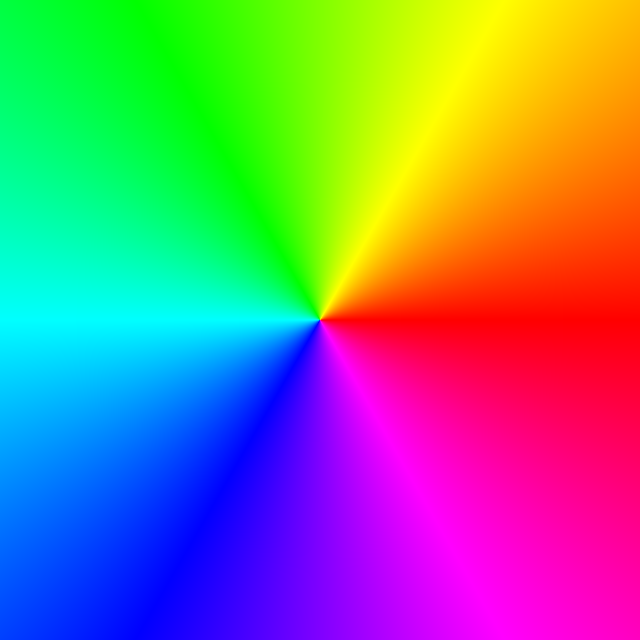
A three.js fragment shader for this background:

```glsl
// A full colour wheel that fills the square: hue follows the angle about
// the centre, counterclockwise from red at the right, at full saturation.
// Each channel is a clamped triangle wave of the hue.

#define CENTER vec2(0.5, 0.5)
#define START_TURN 0.0
#define SATURATION 1.0
#define BRIGHTNESS 1.0
#define TAU 6.28319

varying vec2 vUv;

// Angle as a fraction of one turn, 0 along the positive x axis
float turnOf(vec2 p) {
  // Keep the angle defined at the exact centre
  if (dot(p, p) < 1e-12) return 0.0;
  return fract(atan(p.y, p.x) / TAU);
}

// Pure hue to RGB: red at 0, green at 1/3, blue at 2/3
vec3 hueToRgb(float hue) {
  vec3 phase = fract(hue + vec3(0.0, 2.0, 1.0) / 3.0);
  return clamp(abs(phase * 6.0 - 3.0) - 1.0, 0.0, 1.0);
}

void main() {
  float hue = fract(turnOf(vUv - CENTER) + START_TURN);
  vec3 color = BRIGHTNESS * mix(vec3(1.0), hueToRgb(hue), SATURATION);
  gl_FragColor = vec4(color, 1.0);
}
```
